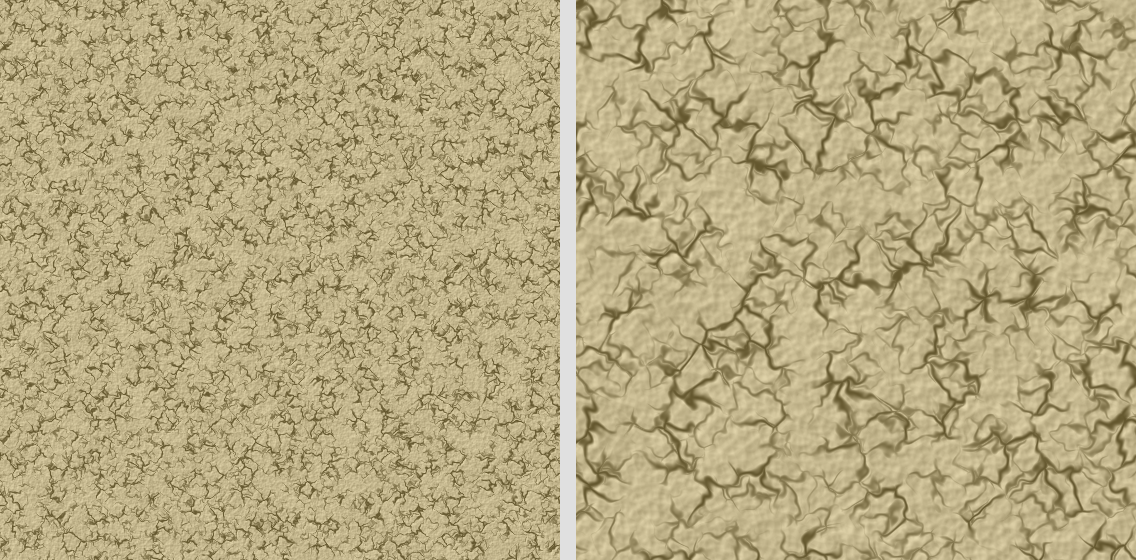
Left, the full canvas; right, a detail of the centre.
Write a three.js fragment shader that draws this texture.

```glsl
varying vec2 vUv;

const vec3 CLAY = vec3(0.772, 0.720, 0.560);
const vec3 CRACK_COLOUR = vec3(0.33, 0.28, 0.12);
const vec3 GRAIN_TINT = vec3(1.0, 1.0, 0.98);

const float MAIN_CELLS = 44.0;
const float FINE_CELLS = 72.0;
const float MAIN_WIDTH = 0.0033;
const float FINE_WIDTH = 0.0027;
const float MAIN_SEEDS = 27.0;
const float FINE_SEEDS = 38.0;
const float WARP = 0.0032;
const float LIP_OFFSET = 0.0032;
const float LIP_LIGHT = 0.045;
const float COARSE_GRAIN = 120.0;
const float FINE_GRAIN = 230.0;
const float COARSE_RELIEF = 0.10;
const float FINE_RELIEF = 0.09;
const float MOTTLE = 0.014;

vec2 hash2(vec2 p) {
  vec3 q = fract(p.xyx * vec3(0.1031, 0.1030, 0.0973));
  q += dot(q, q.yzx + 33.33);
  return fract((q.xx + q.yz) * q.zy);
}

// Distance to the nearest scattered point
float cellular(vec2 p) {
  vec2 cell = floor(p), f = p - cell;
  float nearest = 8.0;
  for (int y = -1; y <= 1; y++) {
    for (int x = -1; x <= 1; x++) {
      vec2 g = vec2(float(x), float(y));
      vec2 r = g + hash2(cell + g) - f;
      nearest = min(nearest, dot(r, r));
    }
  }
  return sqrt(nearest);
}

// Distance to the border between two cells
float cellBorder(vec2 p) {
  vec2 cell = floor(p), f = p - cell;
  vec2 home = vec2(0.0), toHome = vec2(0.0);
  float nearest = 8.0;
  for (int y = -1; y <= 1; y++) {
    for (int x = -1; x <= 1; x++) {
      vec2 g = vec2(float(x), float(y));
      vec2 r = g + hash2(cell + g) - f;
      float d = dot(r, r);
      if (d < nearest) { nearest = d; home = g; toHome = r; }
    }
  }
  float border = 8.0;
  for (int y = -2; y <= 2; y++) {
    for (int x = -2; x <= 2; x++) {
      vec2 g = home + vec2(float(x), float(y));
      vec2 r = g + hash2(cell + g) - f;
      vec2 across = r - toHome;
      if (dot(across, across) > 0.0001)
        border = min(border, dot(0.5 * (toHome + r), normalize(across)));
    }
  }
  return border;
}

// Layered sines that make the cracks jagged
vec2 warp(vec2 p) {
  vec2 w = sin(p.yx * vec2(97.0, 83.0) + 2.0 * sin(p * 61.0));
  w += 0.6 * sin(p.yx * vec2(271.0, 313.0) + 2.5 * sin(p * 149.0));
  w += 0.3 * sin(p.yx * vec2(617.0, 571.0) + 2.0 * sin(p * 367.0));
  return w * WARP;
}

// Broad patches, about -1 to 1
float patches(vec2 p) {
  float a = sin(p.x * 15.0 + 2.0 * sin(p.y * 11.0 + 1.0));
  float b = sin(p.y * 23.0 + 2.0 * sin(p.x * 17.0 + 4.0));
  return 0.5 * (a + b);
}

// Borders broken into short tapering cracks around scattered seeds
float crackLayer(vec2 p, float cells, float seeds, float width, float reach) {
  float taper = 1.0 - smoothstep(reach - 0.30, reach + 0.10, cellular(p * seeds + 7.3));
  float d = cellBorder(p * cells) / cells;
  float halfWidth = width * (0.45 + 0.55 * taper);
  return sqrt(taper) * (1.0 - smoothstep(0.0, halfWidth, d));
}

float cracks(vec2 uv) {
  vec2 p = uv + warp(uv);
  float spread = 0.05 * patches(uv);
  float coarse = crackLayer(p, MAIN_CELLS, MAIN_SEEDS, MAIN_WIDTH, 0.48 + spread);
  float fine = crackLayer(p + 3.7, FINE_CELLS, FINE_SEEDS, FINE_WIDTH, 0.40 - spread);
  return max(coarse, 0.7 * fine);
}

// Grain lit from one side
float relief(vec2 p) {
  return cellular(p + vec2(0.35, -0.35)) - cellular(p);
}

void main() {
  float depth = cracks(vUv);
  float lip = cracks(vUv + LIP_OFFSET * vec2(-0.5, 0.85));

  float grain = COARSE_RELIEF * relief(vUv * COARSE_GRAIN + warp(vUv) * 60.0);
  grain += FINE_RELIEF * relief(vUv * FINE_GRAIN + 19.0);
  grain += MOTTLE * patches(vUv * 2.3 + 0.4);
  grain += LIP_LIGHT * lip * (1.0 - depth);

  vec3 colour = CLAY + GRAIN_TINT * grain;
  colour = mix(colour, CRACK_COLOUR, 0.85 * depth);
  gl_FragColor = vec4(colour, 1.0);
}
```
